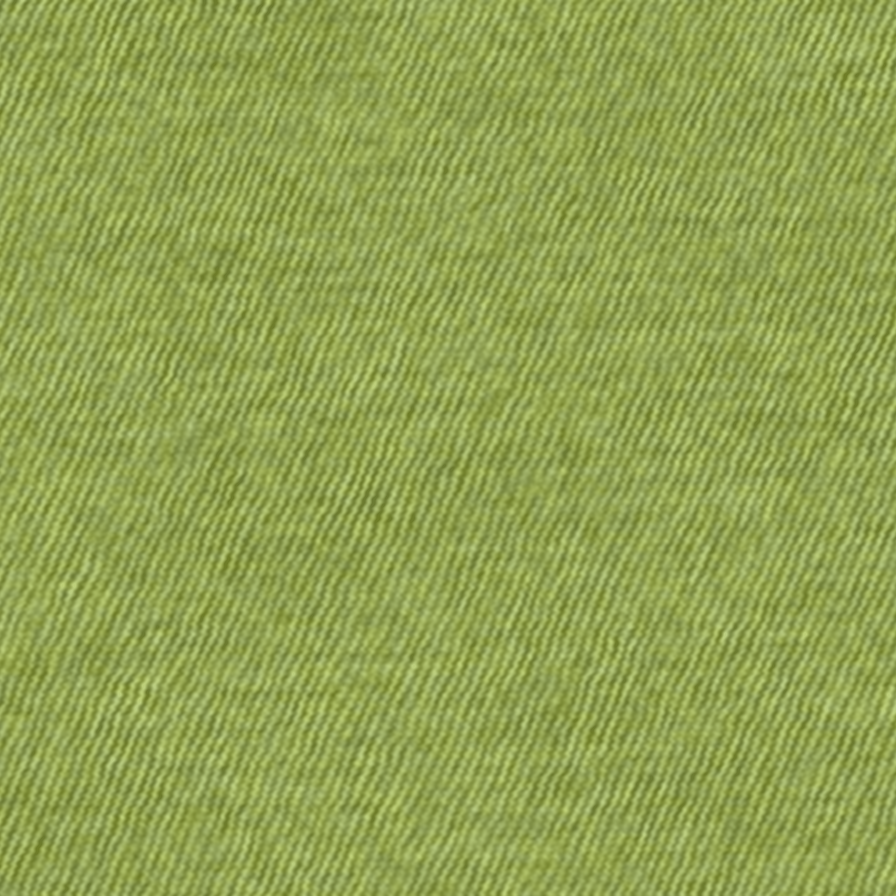
A Shadertoy shader for this texture:

```glsl
// Green twill cloth: steep diagonal ribs, about 80 across and 34 down, over fine weft rows.
// A stepped cosine makes the ribs; value noise varies each stitch, streaks the rows
// and wears the weave unevenly.

const float TAU = 6.2831853;

// Integer hash of a lattice point, 0 to 1
float hash(vec2 cell) {
    uvec2 q = uvec2(ivec2(cell)) * uvec2(1597334673u, 3812015801u);
    uint n = (q.x ^ q.y) * 1597334673u;
    n = (n ^ (n >> 15)) * 2246822519u;
    n ^= n >> 13;
    return float(n & 65535u) / 65535.0;
}

// Smooth value noise, -1 to 1
float noise(vec2 p) {
    vec2 cell = floor(p);
    vec2 f = fract(p);
    f = f * f * (3.0 - 2.0 * f);
    float low = mix(hash(cell), hash(cell + vec2(1, 0)), f.x);
    float high = mix(hash(cell + vec2(0, 1)), hash(cell + vec2(1, 1)), f.x);
    return 2.0 * mix(low, high, f.y) - 1.0;
}

// Broad patches of wear, three octaves
float patches(vec2 p) {
    float sum = 0.0;
    float weight = 0.55;
    for (int i = 0; i < 3; i++) {
        sum += weight * noise(p);
        p = p * 2.1 + 17.3;
        weight *= 0.55;
    }
    return sum;
}

void mainImage(out vec4 fragColor, in vec2 fragCoord) {
    vec2 uv = fragCoord / iResolution.y;

    // Thread coordinates, bent slightly so that the ribs wander
    float row = uv.y * 116.0 + 0.35 * noise(uv * vec2(9.0, 14.0));
    float rib = uv.x * 80.0 - uv.y * 34.0
              + 0.30 * noise(uv * 6.0 + 40.0)
              + 0.18 * noise(uv * vec2(38.0, 55.0) + 9.0);

    // Ribs, stepped where they pass over each weft row
    float stepped = rib + 0.05 * sin(TAU * row);
    float wear = patches(uv * vec2(5.0, 7.0) + 3.0);
    float contrast = 0.34 + 0.10 * wear + 0.12 * noise(vec2(rib * 0.4, row * 0.3));
    float tone = 0.5 + contrast * cos(TAU * stepped);

    // Weft ripple, strongest on the raised part of a rib
    tone += (0.04 + 0.03 * cos(TAU * stepped)) * cos(TAU * row);

    // Stitch variation, weft streaks, broad shading and fine fibre grain
    tone += 0.22 * noise(vec2(rib * 1.6, row * 0.8) + 60.0);
    tone += 0.08 * noise(vec2(uv.x * 8.0, row * 0.8) + 90.0);
    tone += 0.07 * patches(uv * vec2(4.0, 5.0) + 120.0);
    tone += 0.13 * noise(uv * 250.0);

    // Dark grooves to pale crests, with a few greyer fibres
    vec3 color = mix(vec3(0.45, 0.51, 0.20), vec3(0.69, 0.76, 0.44), clamp(tone, -0.1, 1.2));
    color += vec3(-0.008, -0.006, 0.03) * noise(uv * vec2(70.0, 95.0) + 200.0);

    fragColor = vec4(color, 1.0);
}
```
